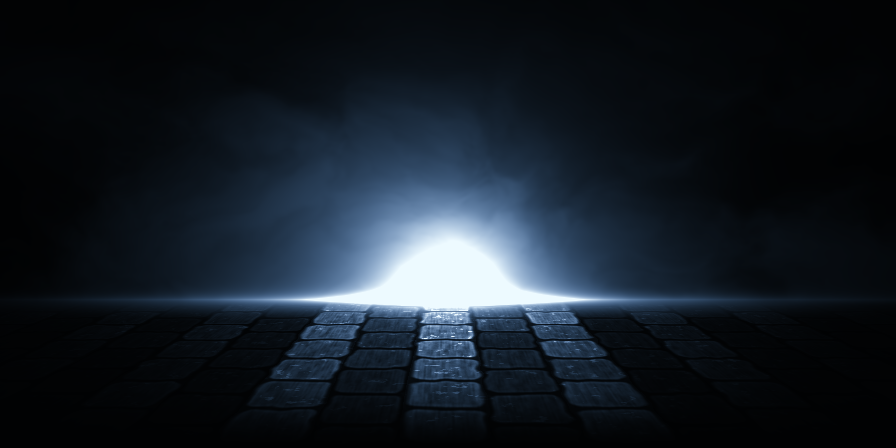
Give the GLSL for this background, as a WebGL 1 fragment shader.

```glsl
precision highp float;
// Dark night scene: a blue-white glow on the horizon, drifting smoke and a worn stone floor.

uniform vec2 u_resolution;

#define HORIZON vec2(0.498, 0.331)  // glow centre, as a fraction of the canvas
#define VANISH_HEIGHT 0.318         // vanishing point above the horizon
#define STONE_SIZE vec2(0.33, 0.223)
#define GROOVE 0.045
#define SMOKE_AMOUNT 0.15
#define LINE_WIDTH 0.011
#define FLOOR_LIGHT 0.8
#define FLOOR_FALLOFF 5.0

float hash(vec2 p) {
  vec3 q = fract(p.xyx * 0.1031);
  q += dot(q, q.yzx + 33.33);
  return fract((q.x + q.y) * q.z);
}

float noise(vec2 p) {
  vec2 cell = floor(p), f = fract(p);
  f = f * f * (3.0 - 2.0 * f);
  vec2 right = vec2(1.0, 0.0);
  return mix(mix(hash(cell), hash(cell + right), f.x),
             mix(hash(cell + right.yx), hash(cell + 1.0), f.x), f.y);
}

float fbm(vec2 p) {
  float sum = 0.0, amplitude = 0.5;
  for (int i = 0; i < 5; i++) {
    sum += amplitude * noise(p);
    p = mat2(1.6, 1.2, -1.2, 1.6) * p + 7.3;
    amplitude *= 0.5;
  }
  return sum;
}

// Elliptical falloff with separate horizontal and vertical radii
float blob(vec2 p, vec2 radius) {
  p /= radius;
  return exp(-dot(p, p));
}

// Glow above the horizon, broken up by smoke
float skyLight(vec2 p) {
  vec2 drift = vec2(fbm(p * 3.0 + 4.0), fbm(p * 3.0 + 19.0));
  float smoke = fbm(p * vec2(2.4, 4.5) + drift * 1.3 + 11.0);
  float wide = 0.40 * blob(p, vec2(0.40, 0.42)) * (0.72 + 0.58 * smoke);
  float core = 0.58 * blob(p, vec2(0.19, 0.21)) * (0.9 + 0.2 * smoke);
  float haze = SMOKE_AMOUNT * smoothstep(0.28, 0.75, smoke)
             * blob(p - vec2(0.0, 0.17), vec2(0.85, 0.33));
  float mist = 0.25 * exp(-abs(p.y) / 0.04) * blob(p, vec2(0.42, 1.0));
  return wide + core + haze + mist;
}

// Staggered stones in perspective; depth is the distance below the horizon
float floorLight(vec2 p) {
  float depth = max(-p.y, 0.0);
  float scale = depth + VANISH_HEIGHT;
  vec2 ground = vec2(p.x, 1.0) / scale;

  // Stone cells with worn outlines
  vec2 grid = ground / STONE_SIZE + vec2(0.5, 0.0);
  grid += 0.07 * (vec2(noise(ground * 17.0), noise(ground * 17.0 + 40.0)) - 0.5);
  float column = floor(grid.x);
  float odd = mod(column, 2.0);
  grid.y += 0.5 * odd;
  vec2 stone = floor(grid);
  vec2 corner = abs(fract(grid) - 0.5) - (0.5 - GROOVE - 0.14);
  float edge = length(max(corner, 0.0)) + min(max(corner.x, corner.y), 0.0) - 0.14;
  float body = 1.0 - smoothstep(-0.04, 0.035, edge);
  float rim = smoothstep(-0.12, -0.04, edge) * body;

  // Grain, scratches and bright chips
  float grain = fbm(ground * vec2(34.0, 26.0));
  float scratches = noise(ground * vec2(110.0, 14.0) + stone * 5.0);
  float chips = smoothstep(0.63, 0.8, fbm(ground * vec2(22.0, 40.0) + 31.0));
  float surface = 0.4 + 0.75 * grain + 0.35 * scratches + 0.25 * rim + 0.9 * chips;
  surface *= (0.75 + 0.4 * hash(stone + 50.0)) * mix(0.16, 1.0, body);

  // Polished columns catch more light than their neighbours
  float polish = mix(0.9, 0.42, odd);
  polish *= mix(1.0, 0.45, step(2.5, abs(column)));
  float detail = smoothstep(0.0, 0.05, depth);
  float reflectance = mix(0.75, surface * polish, detail);

  float light = FLOOR_LIGHT * exp(-depth * FLOOR_FALLOFF);
  light *= blob(vec2(p.x, 0.0), vec2(0.52, 1.0));
  light *= 1.0 - smoothstep(0.19, 0.335, depth);
  float sheen = 0.35 * blob(p, vec2(0.17, 0.05));
  return light * reflectance + sheen;
}

// Tint from near black through steel blue to white
vec3 nightTint(float light) {
  float b = clamp(light, 0.0, 1.0);
  float cube = b * b * b;
  return b * vec3(0.41 + 0.10 * b + 0.42 * cube, 0.70 + 0.28 * cube, 1.0);
}

void main() {
  vec2 p = (gl_FragCoord.xy - HORIZON * u_resolution) / u_resolution.y;
  float above = smoothstep(-0.014, 0.002, p.y);
  float light = mix(floorLight(p), skyLight(p), above);

  // Thin streak along the horizon
  float streak = exp(-abs(p.y) / LINE_WIDTH);
  light += streak * (0.55 * blob(p, vec2(0.62, 1.0)) + 0.3 * blob(p, vec2(0.25, 1.0)));

  gl_FragColor = vec4(nightTint(light + 0.012), 1.0);
}
```
